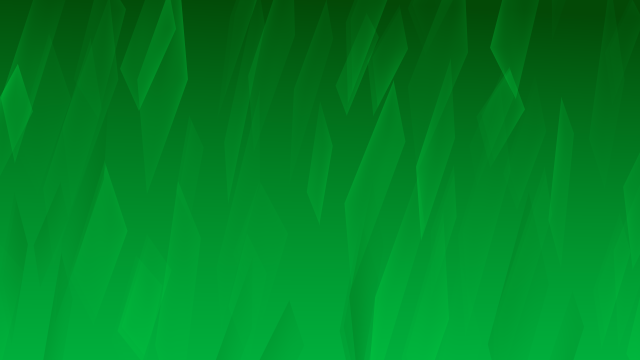
Write a Shadertoy shader that draws this background.

```glsl
const vec3 TOP_COLOR = vec3(0.010, 0.285, 0.025);
const vec3 BOTTOM_COLOR = vec3(0.000, 0.685, 0.235);
const vec3 GLOW_COLOR = vec3(0.000, 0.820, 0.260);
const vec3 SHADE_COLOR = vec3(0.005, 0.380, 0.070);
const int COLUMNS = 12;
const int ROWS = 5;
const vec2 HALF_WIDTH = vec2(0.030, 0.080);   // smallest, largest
const vec2 HALF_LENGTH = vec2(0.140, 0.350);
const vec2 LEAN = vec2(-0.02, 0.25);          // radians to the right
const float RIM_WIDTH = 0.018;
const float RIM_LIGHT = 0.24;
const float BODY_LIGHT = 0.13;
const float SHADE_AMOUNT = 0.22;
const float SHADE_CEILING = 0.42;             // dark shards stay below this
const float FACET_SHARE = 0.35;
const vec2 FACET_SHIFT = vec2(0.011, 0.012);

vec4 hash4(float n) {
    vec4 p = fract(n * vec4(0.1031, 0.1030, 0.0973, 0.1099) + 0.137);
    p += dot(p, p.wzxy + 33.33);
    return fract((p.xxyz + p.yzzw) * p.zywx);
}

vec2 gradientAt(vec2 cell) {
    float angle = 6.2832 * hash4(dot(cell, vec2(17.0, 59.0)) + 400.0).x;
    return vec2(cos(angle), sin(angle));
}

float gradientNoise(vec2 p) {
    vec2 i = floor(p), f = fract(p);
    vec2 u = f * f * f * (f * (f * 6.0 - 15.0) + 10.0);
    vec2 e = vec2(0.0, 1.0);
    float low = mix(dot(gradientAt(i), f), dot(gradientAt(i + e.yx), f - e.yx), u.x);
    float high = mix(dot(gradientAt(i + e), f - e), dot(gradientAt(i + 1.0), f - 1.0), u.x);
    return mix(low, high, u.y);
}

// Signed distance to the line a-b, negative on its left side
float edgeDistance(vec2 p, vec2 a, vec2 b) {
    vec2 e = normalize(b - a);
    return dot(p - a, vec2(e.y, -e.x));
}

// Convex four-cornered crystal: tips on the y axis, side corners at free heights
float shardDistance(vec2 p, vec2 halfSize, float leftY, float rightY) {
    vec2 tip = vec2(0.0, halfSize.y);
    vec2 left = vec2(-halfSize.x, leftY);
    vec2 right = vec2(halfSize.x, rightY);
    return max(max(edgeDistance(p, tip, left), edgeDistance(p, left, -tip)),
               max(edgeDistance(p, -tip, right), edgeDistance(p, right, tip)));
}

float coverage(float d) {
    return clamp(0.5 - d * iResolution.y, 0.0, 1.0);
}

vec3 background(vec2 uv, float aspect) {
    float depth = 1.0 - uv.y;
    depth -= 0.10 * (uv.x / aspect - 0.5) * uv.y;
    return mix(TOP_COLOR, BOTTOM_COLOR, clamp(depth * (1.3 - 0.3 * depth), 0.0, 1.0));
}

vec3 addShard(vec3 color, vec2 uv, float aspect, int index) {
    vec4 place = hash4(float(index) * 3.0 + 1.0);
    vec4 shape = hash4(float(index) * 3.0 + 2.0);
    vec4 look = hash4(float(index) * 3.0 + 3.0);

    // Jittered grid, slightly larger than the canvas
    vec2 cell = vec2(index % COLUMNS, index / COLUMNS);
    vec2 center = (cell + place.xy) / vec2(COLUMNS, ROWS);
    center = (center * 1.12 - 0.06) * vec2(aspect, 1.0);

    float lean = mix(LEAN.x, LEAN.y, place.z);
    vec2 axis = vec2(sin(lean), cos(lean));
    vec2 offset = uv - center;
    vec2 p = vec2(dot(offset, vec2(axis.y, -axis.x)), dot(offset, axis));

    vec2 halfSize = vec2(mix(HALF_WIDTH.x, HALF_WIDTH.y, shape.x),
                         mix(HALF_LENGTH.x, HALF_LENGTH.y, shape.y));
    float leftY = -halfSize.y * mix(0.0, 0.55, shape.z);
    float rightY = halfSize.y * mix(0.0, 0.65, shape.w);
    float d = shardDistance(p, halfSize, leftY, rightY);
    float mask = coverage(d);

    // Some shards carry a second, shifted facet
    if (look.x < FACET_SHARE) {
        float facet = shardDistance(p - FACET_SHIFT, halfSize, leftY, rightY);
        mask *= mix(0.6, 1.0, coverage(facet));
        d = mix(d, facet, 0.5);
    }

    // Rim glows on one side; the body fades along its length
    float side = look.y < 0.5 ? -1.0 : 1.0;
    float lit = 0.25 + 0.75 * smoothstep(-0.8, 0.8, side * p.x / halfSize.x);
    float along = (look.z < 0.5 ? -1.0 : 1.0) * p.y / halfSize.y;
    float fade = mix(0.35, 1.0, smoothstep(-1.0, 0.5, along));
    float sheen = 1.0 + 0.6 * gradientNoise(p * vec2(22.0, 4.0) + float(index) * 7.3);
    float light = BODY_LIGHT * sheen + RIM_LIGHT * lit * exp(min(d, 0.0) / RIM_WIDTH);
    float strength = mix(0.25, 1.25, look.w * look.w) * fade * mask;

    bool isDark = center.y < SHADE_CEILING && place.w < 0.35;
    return isDark ? mix(color, SHADE_COLOR, SHADE_AMOUNT * fade * lit * mask)
                  : mix(color, GLOW_COLOR, clamp(light * strength, 0.0, 1.0));
}

void mainImage(out vec4 fragColor, in vec2 fragCoord) {
    vec2 uv = fragCoord / iResolution.y;
    float aspect = iResolution.x / iResolution.y;
    vec3 color = background(uv, aspect);
    for (int i = 0; i < COLUMNS * ROWS; i++) {
        color = addShard(color, uv, aspect, i);
    }
    fragColor = vec4(color, 1.0);
}
```
